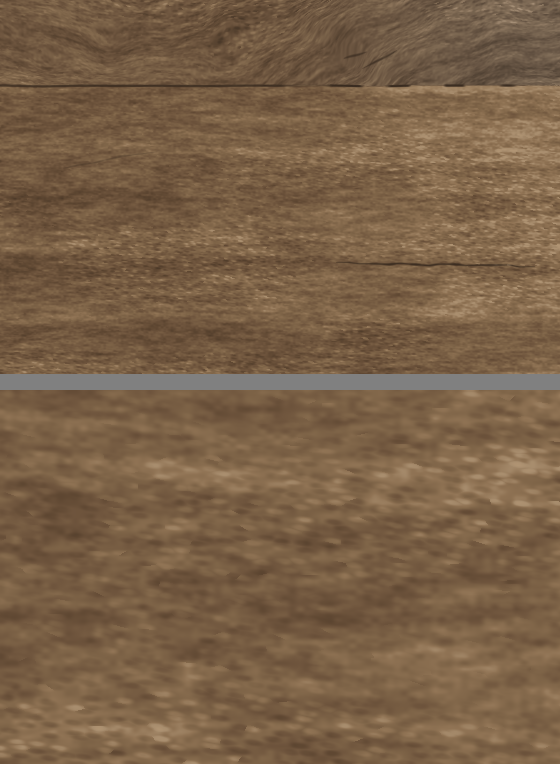
Top: the whole. Bottom: its middle third, enlarged.
Reproduce this texture procedurally as a Shadertoy shader.

```glsl
// Two worn wooden boards meeting at a thin horizontal seam.
// Warped layered sines give the broad bands, stretched value noise the fibres
// and stretched cellular noise the short pores; one tone value picks the colour.

#define SEAM_Y 0.770
#define BAND_FREQ 31.4
#define BAND_GAIN 0.42
#define FIBRE_GAIN 1.45
#define PORE_GAIN 0.85
#define PORE_SCALE vec2(42.0, 125.0)
#define WALNUT vec3(0.38, 0.28, 0.19)
#define UMBER vec3(0.44, 0.33, 0.23)
#define OAK vec3(0.50, 0.39, 0.27)
#define HONEY vec3(0.57, 0.45, 0.32)
#define STRAW vec3(0.66, 0.55, 0.42)
#define CRACK_COLOR vec3(0.20, 0.15, 0.11)

float hash(vec2 p) {
    vec3 h = fract(vec3(p.xyx) * 0.1031);
    h += dot(h, h.yzx + 33.33);
    return fract((h.x + h.y) * h.z);
}

float noise(vec2 p) {
    vec2 i = floor(p), f = fract(p);
    f = f * f * (3.0 - 2.0 * f);
    vec2 e = vec2(0.0, 1.0);
    return mix(mix(hash(i), hash(i + e.yx), f.x),
               mix(hash(i + e.xy), hash(i + e.yy), f.x), f.y);
}

// Noise centred on zero, with three octaves
float layeredNoise(vec2 p) {
    float sum = 0.0, gain = 0.55;
    for (int i = 0; i < 3; i++) {
        sum += gain * (noise(p) - 0.5);
        p = p * 2.03 + 17.3;
        gain *= 0.55;
    }
    return sum;
}

// Cellular noise: x = distance to the nearest point, y = its random value
vec2 cells(vec2 p) {
    vec2 i = floor(p), best = vec2(9.0, 0.0);
    for (int y = -1; y <= 1; y++)
    for (int x = -1; x <= 1; x++) {
        vec2 c = i + vec2(x, y);
        vec2 point = c + vec2(hash(c), hash(c + 41.7));
        float d = length(p - point);
        if (d < best.x) best = vec2(d, hash(c + 83.1));
    }
    return best;
}

// Ragged split between two ends, thinning towards both
float crack(vec2 p, vec2 a, vec2 b, float width) {
    vec2 ab = b - a;
    float h = clamp(dot(p - a, ab) / dot(ab, ab), 0.0, 1.0);
    float wobble = 0.006 * (noise(vec2(p.x * 28.0, 3.0)) - 0.5);
    float d = length(p - a - ab * h + vec2(0.0, wobble));
    float w = width * (0.3 + noise(vec2(p.x * 45.0, 8.0))) * sqrt(4.0 * h * (1.0 - h));
    float soft = 0.8 / iResolution.y + 0.0008;
    return 1.0 - smoothstep(w - soft, w + soft, d);
}

float broadBands(vec2 q) {
    float sum = 0.0, freq = BAND_FREQ, gain = BAND_GAIN;
    for (int i = 0; i < 3; i++) {
        float warp = 4.0 * layeredNoise(vec2(q.x * 1.6, q.y * 5.0) + float(i) * 9.0);
        sum += gain * cos((q.y - 0.60) * freq + warp);
        freq *= 2.3;
        gain *= 0.5;
    }
    return sum;
}

vec3 woodColor(float tone) {
    vec3 c = mix(WALNUT, UMBER, clamp(tone, 0.0, 1.0));
    c = mix(c, OAK, clamp(tone - 1.0, 0.0, 1.0));
    c = mix(c, HONEY, clamp(tone - 2.0, 0.0, 1.0));
    c = mix(c, STRAW, clamp(tone - 3.0, 0.0, 1.0));
    return c * (1.0 + 0.14 * max(min(tone, 0.0), -2.0) + 0.06 * clamp(tone - 4.0, 0.0, 1.0));
}

void mainImage(out vec4 fragColor, in vec2 fragCoord) {
    vec2 p = fragCoord / iResolution.y;
    float px = 1.0 / iResolution.y;
    float seamY = SEAM_Y + 0.003 * (noise(vec2(p.x * 9.0, 1.0)) - 0.5);
    float upper = smoothstep(seamY - px, seamY + px, p.y);

    // Grain direction: level below, sweeping up to the right above
    float sweep = 0.34 * smoothstep(0.55, 1.40, p.x) + 0.16 * layeredNoise(p * vec2(3.0, 4.0));
    vec2 q = p - vec2(0.0, upper * sweep);
    q.y += 0.02 * layeredNoise(p * vec2(2.5, 6.0));

    // Broad light and shade of each board
    float lowerTone = 1.15 + 1.75 * smoothstep(0.1, 1.5, p.x) * smoothstep(-0.15, 0.42, p.y);
    float upperTone = 1.25 + 0.35 * smoothstep(0.9, 1.5, p.x);
    float tone = mix(lowerTone, upperTone, upper) + broadBands(q);
    tone += 1.5 * layeredNoise(q * vec2(2.2, 14.0) + 5.0);
    tone += 1.1 * layeredNoise(p * vec2(8.0, 5.0) + 31.0);

    // Fine fibres and speckle
    tone += FIBRE_GAIN * (noise(q * vec2(14.0, 95.0)) - 0.5);
    tone += FIBRE_GAIN * (noise(q * vec2(48.0, 170.0) + 7.0) - 0.5);
    tone += 0.9 * (noise(q * vec2(150.0, 210.0)) - 0.5);

    // Short slanted pores, some dark and some pale, in patches
    vec2 pore = cells((q + vec2(0.0, 0.12 * q.x)) * PORE_SCALE);
    float patches = smoothstep(0.25, 0.75, noise(p * vec2(3.0, 9.0) + 12.0));
    float dash = 1.0 - smoothstep(0.12, 0.48, pore.x);
    tone += PORE_GAIN * dash * (0.4 + patches) * (pore.y > 0.58 ? 1.0 : -0.8);

    // The upper board greys towards the right
    vec3 color = woodColor(tone);
    float grey = upper * (0.2 + 0.4 * smoothstep(0.6, 1.5, p.x)) + 0.12 * (1.0 - upper);
    color = mix(color, dot(color, vec3(0.3, 0.59, 0.11)) * vec3(1.10, 0.98, 0.86), grey);

    // Seam: dark on the left, broken on the right, with a pale lip below
    float gap = mix(0.75, 0.9 * smoothstep(0.55, 0.75, noise(vec2(p.x * 14.0, 6.0))),
                    smoothstep(0.6, 0.95, p.x));
    float lip = smoothstep(0.012, 0.0, abs(p.y - seamY + 0.006)) * smoothstep(0.85, 1.1, p.x);
    color = mix(color, STRAW, 0.45 * lip * (1.0 - upper));
    float split = gap * (1.0 - smoothstep(0.001, 0.001 + 1.5 * px, abs(p.y - seamY)));
    split = max(split, 0.85 * crack(p, vec2(0.90, 0.297), vec2(1.43, 0.288), 0.0028));
    split = max(split, 0.65 * crack(p, vec2(0.92, 0.842), vec2(0.98, 0.862), 0.0035));
    split = max(split, 0.70 * crack(p, vec2(0.97, 0.818), vec2(1.06, 0.864), 0.0028));
    split = max(split, 0.35 * crack(p, vec2(0.17, 0.552), vec2(0.42, 0.596), 0.0025));
    fragColor = vec4(mix(color, CRACK_COLOR, split), 1.0);
}
```
